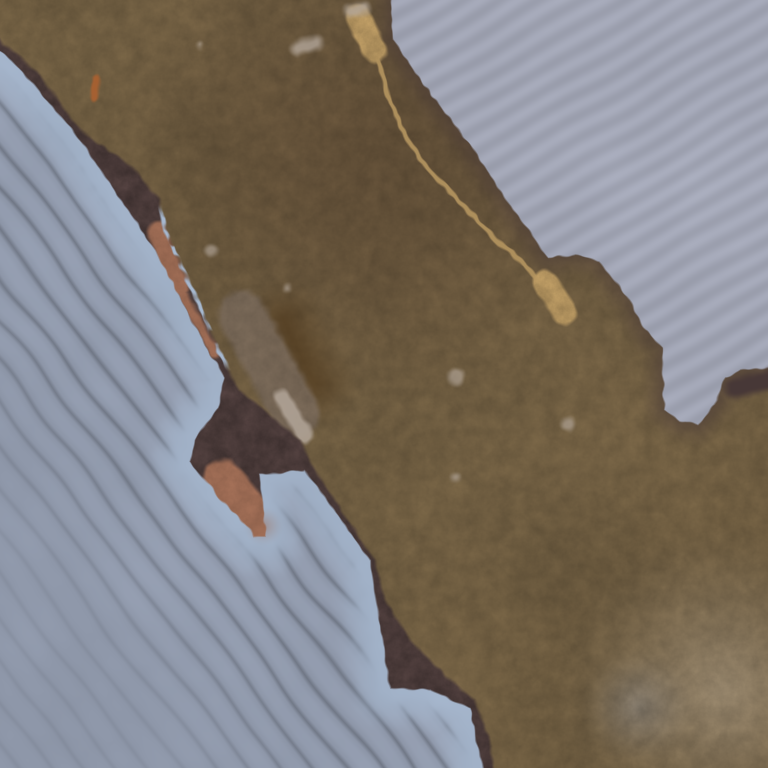
Reproduce this texture procedurally as a WebGL 2 fragment shader.

```glsl
#version 300 es
precision highp float;
// Two torn, corrugated grey sheets over stained brown ground, with a cord and debris.
uniform vec2 u_resolution;
out vec4 outColor;

const vec3 EARTH = vec3(.43, .36, .25), EARTH_DARK = vec3(.37, .3, .21);
const vec3 EARTH_PALE = vec3(.58, .52, .43), STAIN = vec3(.29, .2, .09);
const vec3 SHEET_LEFT = vec3(.555, .59, .66), SHEET_RIGHT = vec3(.63, .645, .705);
const vec3 RIM = vec3(.65, .72, .81), MORTAR = vec3(.28, .22, .215);
const vec3 CLAY = vec3(.6, .41, .32), PLANK = vec3(.46, .4, .34);
const vec3 WOOD = vec3(.68, .56, .36), CHALK = vec3(.7, .65, .6);
const vec2 LEFT_NORMAL = vec2(.79, .61), RIGHT_NORMAL = vec2(-.5, .866);
const float LEFT_PITCH = .034, RIGHT_PITCH = .026, RAGGED = .004;

const int N = 20;
const vec2 LEFT_EDGE[N] = vec2[](
  vec2(-.1, 1.02), vec2(.026, .911), vec2(.104, .818), vec2(.202, .674), vec2(.267, .551),
  vec2(.292, .508), vec2(.284, .469), vec2(.254, .427), vec2(.247, .398), vec2(.28, .359),
  vec2(.332, .303), vec2(.346, .303), vec2(.338, .382), vec2(.397, .388), vec2(.482, .27),
  vec2(.508, .104), vec2(.56, .102), vec2(.612, .078), vec2(.65, -.1), vec2(-.1, -.1));
const vec2 MORTAR_EDGE[N] = vec2[](
  vec2(-.1, 1.03), vec2(0, .948), vec2(.052, .902), vec2(.104, .831), vec2(.169, .785),
  vec2(.208, .74), vec2(.215, .7), vec2(.241, .642), vec2(.297, .518), vec2(.312, .492),
  vec2(.391, .427), vec2(.41, .388), vec2(.488, .271), vec2(.501, .219), vec2(.534, .167),
  vec2(.579, .121), vec2(.618, .088), vec2(.638, .036), vec2(.655, -.1), vec2(-.1, -.1));
const vec2 RIGHT_EDGE[N] = vec2[](
  vec2(.505, 1.1), vec2(.512, .948), vec2(.553, .889), vec2(.612, .811), vec2(.664, .733),
  vec2(.692, .695), vec2(.714, .664), vec2(.749, .668), vec2(.779, .661), vec2(.82, .609),
  vec2(.84, .57), vec2(.862, .547), vec2(.865, .466), vec2(.885, .452), vec2(.908, .447),
  vec2(.931, .473), vec2(.944, .508), vec2(.965, .518), vec2(1.1, .53), vec2(1.1, 1.1));
const vec2 CORD[7] = vec2[](vec2(.492, .922), vec2(.505, .876), vec2(.527, .824),
  vec2(.553, .785), vec2(.645, .688), vec2(.684, .655), vec2(.71, .622));
// Pebbles: centre and radius
const vec3 PEBBLES[6] = vec3[](vec3(.275, .674, .007), vec3(.374, .625, .004), vec3(.26, .941, .003),
  vec3(.594, .509, .01), vec3(.74, .448, .008), vec3(.593, .378, .005));

vec2 p, q; // smooth and ragged positions
vec3 col;

vec2 gradient(vec2 cell) {
  vec3 h = fract(cell.xyx * vec3(.1031, .103, .0973));
  h += dot(h, h.yzx + 33.33);
  return fract((h.xx + h.yz) * h.zy) * 2. - 1.;
}

float noise(vec2 s) {
  vec2 i = floor(s), f = s - i, u = f * f * (3. - 2. * f), e = vec2(1, 0);
  return mix(mix(dot(gradient(i), f), dot(gradient(i + e), f - e), u.x),
    mix(dot(gradient(i + e.yx), f - e.yx), dot(gradient(i + 1.), f - 1.), u.x), u.y);
}

float fbm(vec2 s) {
  float sum = 0., gain = 1.;
  for (int i = 0; i < 4; i++, s = s * 2.1 + 7.3, gain *= .55) sum += gain * noise(s);
  return sum;
}

float segment(vec2 a, vec2 b) {
  vec2 v = b - a, w = q - a;
  return length(w - v * clamp(dot(w, v) / dot(v, v), 0., 1.));
}

float capsule(vec4 ends, float radius) { return segment(ends.xy, ends.zw) - radius; }

// Signed distance to a closed outline, negative inside
float outline(vec2 pts[N]) {
  float d = 9., side = 1.;
  for (int i = 0, j = N - 1; i < N; j = i++) {
    vec2 a = pts[i], b = pts[j], e = b - a, w = q - a;
    d = min(d, segment(a, b));
    bvec3 c = bvec3(w.y >= 0., q.y < b.y, e.x * w.y > e.y * w.x);
    if (all(c) || all(not(c))) side = -side;
  }
  return side * d;
}

float fill(float d, float soft) { return 1. - smoothstep(-soft, soft, d); }

void paint(vec3 color, float d, float soft, float alpha) { col = mix(col, color, alpha * fill(d, soft)); }

void main() {
  p = gl_FragCoord.xy / u_resolution;
  float soft = max(.0016, 1. / u_resolution.y);
  q = p + RAGGED * vec2(noise(p * 75.), noise(p * 75. + 40.));
  float left = outline(LEFT_EDGE), mortar = outline(MORTAR_EDGE), right = outline(RIGHT_EDGE);
  float grain = fbm(p * 48.), cloud = fbm(p * 6.);

  // Ground: broad tones, stain, shadow beneath the right sheet
  col = EARTH;
  paint(EARTH_DARK, distance(p, vec2(.48, .8)) - .2, .2, 1.);
  paint(EARTH_PALE, distance(p, vec2(.94, .1)) - .09, .14, .85);
  paint(SHEET_LEFT, distance(p, vec2(.83, .08)) - .03, .05, .3);
  col *= 1. + .1 * cloud + .13 * grain;
  paint(STAIN, capsule(vec4(.37, .58, .41, .5), .02), .045, .75);
  paint(MORTAR, right - .008, .025, .65);

  // Plank, chips and pebbles
  paint(PLANK * (1. + .1 * grain), capsule(vec4(.315, .59, .385, .462), .031), .006, .9);
  paint(CHALK, capsule(vec4(.367, .483, .397, .433), .01), .004, .85);
  for (int i = 0; i < 6; i++) paint(CHALK, distance(q, PEBBLES[i].xy) - PEBBLES[i].z, .005, .65);
  paint(CHALK, capsule(vec4(.388, .937, .411, .944), .008), .006, .8);
  paint(vec3(.7, .38, .18), capsule(vec4(.126, .896, .122, .873), .005), .003, .8);

  // Mortar, clay tiles and chipped pale rim
  paint(MORTAR * (1. + .25 * grain), mortar, soft * 2., 1.);
  float clay = min(capsule(vec4(.207, .698, .232, .63), .014), capsule(vec4(.23, .63, .28, .54), .006));
  clay = min(clay, capsule(vec4(.29, .375, .34, .315), .026));
  paint(CLAY * (1. + .12 * grain), max(clay, mortar), .004, 1.);
  float chipped = smoothstep(-.15, .15, noise(p * 60.)) * fill(abs(p.y - .625) - .1, .01);
  paint(RIM, abs(mortar) - .0025, soft, chipped);

  // Left sheet: dark grooves that fade low down and at the pale rim
  float groove = abs(fract(dot(p, LEFT_NORMAL) / LEFT_PITCH + .35 * noise(p * 9.)) - .5);
  float depth = mix(.25, 1., smoothstep(.2, .5, p.x + .7 * p.y)) * smoothstep(.012, .05, -left);
  vec3 sheet = mix(SHEET_LEFT, RIM, .8 * smoothstep(-.065, -.005, left));
  sheet *= 1. + .04 * cloud + depth * (.05 * smoothstep(.1, .4, groove) - .2 * fill(groove - .07, .1));
  paint(sheet, left, soft, 1.);
  paint(CLAY, distance(p, vec2(.343, .315)) - .01, .018, .5);

  // Right sheet: shallow, even waves
  float wave = sin(6.2832 * (dot(p, RIGHT_NORMAL) / RIGHT_PITCH + .3 * noise(p * 8.)));
  paint(SHEET_RIGHT * (1. + .04 * wave + .03 * cloud), right, soft, 1.);
  paint(MORTAR, capsule(vec4(.958, .495, 1.02, .51), .013), .007, 1.);

  // Cord and the wooden blocks at its ends
  float cord = 9.;
  for (int i = 0; i < 6; i++) cord = min(cord, segment(CORD[i], CORD[i + 1]));
  paint(WOOD, cord - .0028, soft, 1.);
  float blocks = min(capsule(vec4(.466, .978, .488, .935), .016), capsule(vec4(.71, .633, .735, .593), .016));
  paint(WOOD * (1. + .18 * grain), blocks, .003, 1.);
  paint(CHALK, capsule(vec4(.456, .985, .474, .99), .007), .006, .8);
  outColor = vec4(col, 1);
}
```
